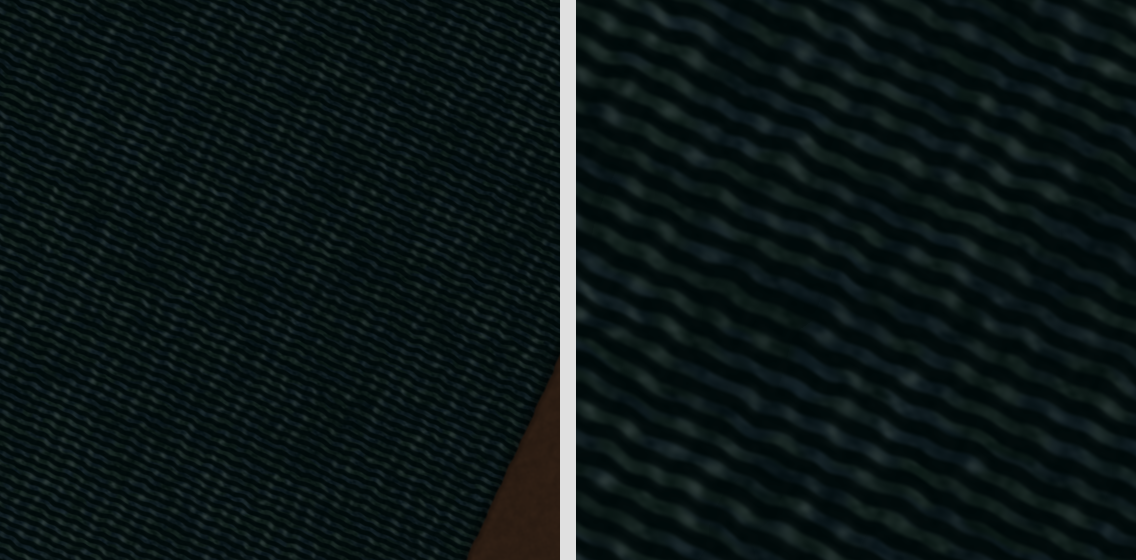
Left: the whole. Right: its middle third, enlarged.
Give the GLSL for this texture, as a Shadertoy shader.

```glsl
// Dark teal ribbed cloth, woven on a slant, with a brown leather corner.

#define RIBS 60.0          // weft ribs per canvas height, measured across the ribs
#define COLUMNS 35.0       // warp columns per canvas width, measured along the ribs
#define TILT 0.433         // slope angle of the ribs, radians
#define SEAM 0.755         // distance of the leather edge along the ribs
#define WEAR 0.65          // strength of thread to thread variation
#define GAP_COLOR vec3(0.003, 0.040, 0.040)
#define GREEN_YARN vec3(0.058, 0.112, 0.098)
#define BLUE_YARN vec3(0.052, 0.102, 0.122)
#define KNOT_COLOR vec3(0.165, 0.216, 0.210)
#define LEATHER_COLOR vec3(0.170, 0.112, 0.073)

const float TAU = 6.2831853;

float hash(vec2 p) {
    vec3 q = fract(vec3(p.xyx) * 0.1031);
    q += dot(q, q.yzx + 33.33);
    return fract((q.x + q.y) * q.z);
}

float noise(vec2 p) {
    vec2 cell = floor(p);
    vec2 f = fract(p);
    f = f * f * (3.0 - 2.0 * f);
    float low = mix(hash(cell), hash(cell + vec2(1, 0)), f.x);
    float high = mix(hash(cell + vec2(0, 1)), hash(cell + vec2(1, 1)), f.x);
    return mix(low, high, f.y);
}

// x runs along the ribs, y across them
vec3 cloth(vec2 p, vec2 uv) {
    vec2 thread = p * vec2(COLUMNS, RIBS);
    thread.x += 0.45 * (noise(p * vec2(24.0, 60.0)) - 0.5);
    thread.y += 0.30 * (noise(p * vec2(40.0, 25.0) + 7.0) - 0.5);
    thread.y -= 0.05 * sin(TAU * thread.x);   // each stitch dips steeper than its rib

    vec2 id = floor(thread);
    vec2 local = fract(thread) - 0.5;

    // Rounded rib, pinched between columns
    float pinch = 0.5 + 0.5 * cos(TAU * local.x);
    float rib = smoothstep(-0.55, 0.75, cos(TAU * local.y));
    rib *= 0.78 + 0.22 * pinch;

    // Long uneven streaks along the columns and slubs in single stitches
    float streak = noise(vec2(id.x * 1.7, p.y * 8.0));
    float stitch = hash(id + 19.0);
    float slub = noise(thread * vec2(1.3, 0.9) + 41.0);
    float light = mix(0.95, 0.42 + 0.35 * streak + 0.85 * slub, WEAR);

    // Broad shading: brighter at the left, dimmer in the middle and right
    float shade = 1.09 - 0.20 * uv.x + 0.12 * (noise(uv * 3.0 + 5.0) - 0.5);
    shade += 0.25 * pow(abs(uv.y - 0.5), 1.5);

    // Small bright knots where the warp crosses over
    float knot = exp(-dot(local * local, vec2(21.0, 13.0)));
    knot *= smoothstep(0.15, 1.0, 0.4 * streak + 0.65 * stitch);

    vec3 yarn = mix(GREEN_YARN, BLUE_YARN, smoothstep(0.3, 0.7, noise(thread * 1.3 + 83.0)));
    vec3 color = mix(GAP_COLOR, yarn, rib * light * shade);
    color = mix(color, KNOT_COLOR, 0.85 * knot * shade);

    // Fine fibres, stronger on the raised yarn
    float fibre = noise(p * vec2(190.0, 250.0)) - 0.5;
    return color + 0.038 * fibre * (0.3 + rib);
}

vec3 leather(vec2 p) {
    float grain = noise(p * 95.0) + 0.5 * noise(p * 210.0) - 0.75;
    float patches = noise(p * 9.0) - 0.5;
    return LEATHER_COLOR * (1.0 + 0.14 * grain + 0.10 * patches);
}

void mainImage(out vec4 fragColor, in vec2 fragCoord) {
    vec2 uv = fragCoord / iResolution.xy;
    float c = cos(TILT), s = sin(TILT);
    vec2 p = vec2(c * uv.x - s * uv.y, s * uv.x + c * uv.y);

    // Slightly ragged leather edge with a soft shadow on the cloth
    float edge = p.x - SEAM + 0.003 * (noise(vec2(p.y * 60.0, 3.0)) - 0.5);
    float blur = 0.0015 + 0.7 / iResolution.y;
    vec3 fabric = cloth(p, uv) * (1.0 - 0.4 * smoothstep(-0.018, 0.0, edge));
    vec3 hide = leather(p) * mix(0.75, 1.0, smoothstep(0.0, 0.012, edge));

    vec3 color = mix(fabric, hide, smoothstep(-blur, blur, edge));
    fragColor = vec4(max(color, 0.0), 1.0);
}
```
